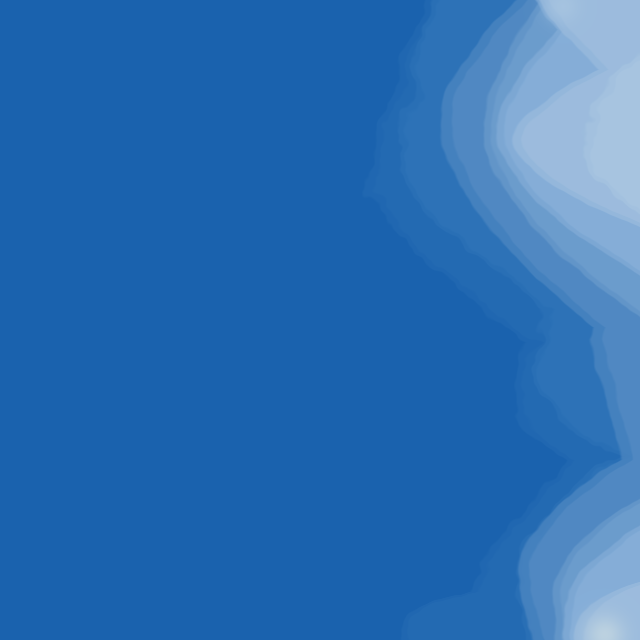
A WebGL 2 fragment shader for this background:

```glsl
#version 300 es
precision highp float;
// Draws a deep blue sky with stepped pale cloud banks along the right side.

uniform vec2 u_resolution;
out vec4 fragColor;

const vec3 SKY = vec3(0.102, 0.385, 0.682);
const vec3 HAZE = vec3(0.138, 0.415, 0.698);
const vec3 VEIL = vec3(0.175, 0.448, 0.718);
const vec3 RIM = vec3(0.315, 0.535, 0.760);
const vec3 SHADE = vec3(0.420, 0.610, 0.800);
const vec3 BODY = vec3(0.520, 0.680, 0.845);
const vec3 BRIGHT = vec3(0.610, 0.735, 0.865);
const vec3 CORE = vec3(0.655, 0.770, 0.880);
const vec3 SPARK = vec3(0.750, 0.830, 0.880);

vec2 gradientAt(vec2 cell) {
    float h = fract(sin(dot(cell, vec2(127.1, 311.7))) * 4375.85);
    return vec2(cos(h * 6.2832), sin(h * 6.2832));
}

// Gradient noise, roughly -0.7 to 0.7
float noise(vec2 p) {
    vec2 i = floor(p), f = fract(p);
    vec2 w = f * f * (3.0 - 2.0 * f);
    vec2 e = vec2(1.0, 0.0);
    float a = dot(gradientAt(i), f);
    float b = dot(gradientAt(i + e), f - e);
    float c = dot(gradientAt(i + e.yx), f - e.yx);
    float d = dot(gradientAt(i + 1.0), f - 1.0);
    return mix(mix(a, b, w.x), mix(c, d, w.x), w.y);
}

float fbm(vec2 p) {
    float sum = 0.0, gain = 1.0;
    for (int i = 0; i < 3; i++) {
        sum += gain * noise(p);
        p = p * 2.1 + 7.3;
        gain *= 0.5;
    }
    return sum;
}

// How far a puff reaches in from the right edge at height y
float lobe(float y, float peak, float below, float above, float reach, float power) {
    float d = y > peak ? (y - peak) / above : (peak - y) / below;
    return reach * (1.0 - pow(max(d, 0.0001), power));
}

// Lays one band over the colour, with a fainter step along its rim
vec3 layer(vec3 under, vec3 tint, float depth, float rim) {
    float blur = 0.0015 + 0.75 / u_resolution.x;
    float outer = smoothstep(-blur, blur, depth);
    float inner = smoothstep(-blur, blur, depth - rim);
    return mix(under, tint, 0.65 * outer + 0.35 * inner);
}

// Soft bright spot
vec3 glow(vec3 under, vec3 tint, vec2 offset, float radius, float strength) {
    return mix(under, tint, strength * exp(-dot(offset, offset) / (radius * radius)));
}

void main() {
    vec2 uv = gl_FragCoord.xy / u_resolution;
    float y = uv.y;
    float rough = fbm(uv * 17.0);
    float fromRight = 1.0 - uv.x;
    float ragged = fromRight + 0.022 * rough;
    float smoothSide = fromRight + 0.007 * rough;

    // Thin outer haze
    float haze = max(lobe(y, 0.70, 0.356, 1.0, 0.425, 1.3),
                     lobe(y, 0.38, 0.15, 0.25, 0.20, 2.0));
    haze = max(haze, lobe(y, 0.05, 0.40, 0.32, 0.265, 1.7));
    haze = max(haze, lobe(y, 0.0, 0.10, 0.112, 0.375, 3.0));
    float veil = max(lobe(y, 0.735, 0.318, 1.18, 0.38, 1.3),
                     lobe(y, 0.42, 0.15, 0.30, 0.165, 2.0));
    veil = max(veil, lobe(y, 0.10, 0.38, 0.21, 0.195, 1.7));

    // Cloud rims and inner shading
    float rim = max(lobe(y, 0.81, 0.374, 0.333, 0.314, 1.7),
                    lobe(y, 0.47, 0.31, 0.20, 0.078, 1.0));
    rim = max(rim, lobe(y, 0.11, 0.38, 0.19, 0.19, 1.7));
    float shade = max(lobe(y, 0.79, 0.285, 0.38, 0.245, 1.7),
                      lobe(y, 0.06, 0.40, 0.16, 0.135, 2.2));
    float topPuff = lobe(y, 1.0, 0.17, 0.17, 0.157, 1.2);
    float body = max(lobe(y, 0.79, 0.22, 0.27, 0.225, 1.7), topPuff + 0.005);
    body = max(body, lobe(y, 0.03, 0.30, 0.15, 0.12, 2.0));
    float bright = max(lobe(y, 0.78, 0.135, 0.14, 0.20, 1.7), topPuff);
    bright = max(bright, lobe(y, 0.0, 0.10, 0.09, 0.10, 3.0));
    float core = lobe(y, 0.775, 0.11, 0.15, 0.09, 1.7);

    // Stack from far to near
    vec3 color = layer(SKY, HAZE, haze - ragged, 0.012);
    color = layer(color, VEIL, veil - ragged, 0.010);
    color = layer(color, RIM, rim - smoothSide, 0.018);
    color = layer(color, SHADE, shade - smoothSide, 0.012);
    color = layer(color, BODY, body - smoothSide, 0.012);
    color = layer(color, BRIGHT, bright - smoothSide, 0.016);
    color = layer(color, CORE, core - ragged, 0.010);

    // Small sunlit tips
    color = glow(color, SPARK, uv - vec2(0.945, 0.008), 0.030, 0.9);
    color = glow(color, CORE, uv - vec2(0.880, 0.990), 0.025, 0.8);
    fragColor = vec4(color, 1.0);
}
```
